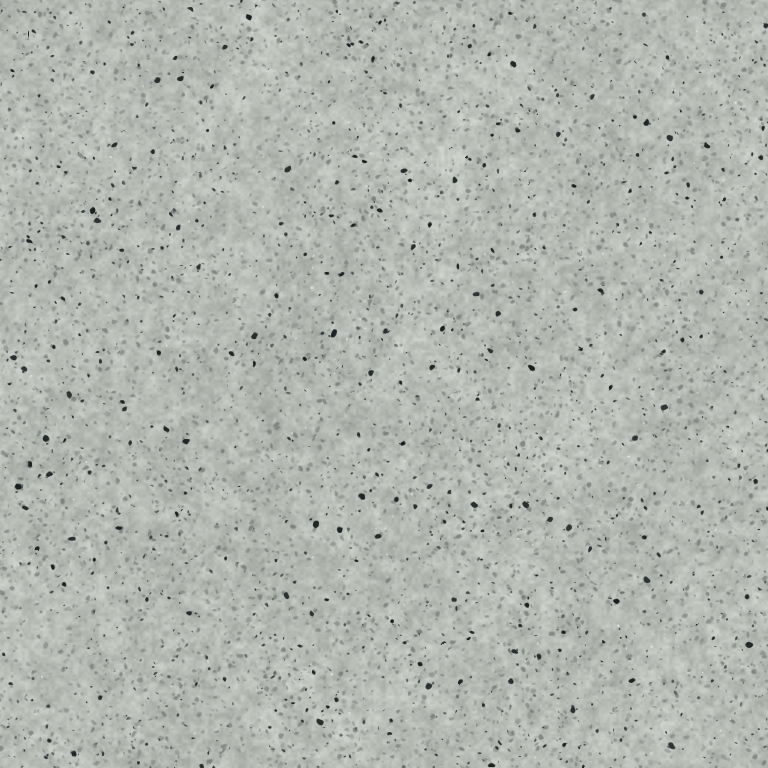
Write a WebGL 1 fragment shader that draws this texture.

```glsl
precision highp float;
uniform vec2 u_resolution;

vec3 hash3(vec2 p, float seed) {
  vec3 q = fract(vec3(p.xyx + seed * 7.31) * vec3(0.1031, 0.1030, 0.0973));
  q += dot(q, q.yxz + 33.33);
  return fract((q.xxy + q.yzz) * q.zyx);
}

float valueNoise(vec2 p, float seed) {
  vec2 cell = floor(p);
  vec2 f = fract(p);
  f = f * f * (3.0 - 2.0 * f);
  float low = mix(hash3(cell, seed).x, hash3(cell + vec2(1.0, 0.0), seed).x, f.x);
  float high = mix(hash3(cell + vec2(0.0, 1.0), seed).x, hash3(cell + 1.0, seed).x, f.x);
  return mix(low, high, f.y);
}

float centredNoise(vec2 p, float frequency, float seed) {
  return valueNoise(p * frequency, seed) - 0.5;
}

// Strongest coverage of scattered, randomly turned oval specks.
// radii and opacities hold the smallest and largest value.
float specks(vec2 p, float cells, float density, vec2 radii, vec2 opacities, float edge, float seed) {
  vec2 home = floor(p * cells);
  float coverage = 0.0;
  for (int y = -1; y <= 1; y++) {
    for (int x = -1; x <= 1; x++) {
      vec2 cell = home + vec2(float(x), float(y));
      vec3 place = hash3(cell, seed);
      vec3 form = hash3(cell, seed + 5.0);
      vec3 tone = hash3(cell, seed + 9.0);
      float angle = form.x * 3.14159;
      vec2 axis = vec2(cos(angle), sin(angle));
      vec2 offset = p - (cell + place.xy) / cells;
      float stretch = mix(1.0, 1.35, form.y);
      vec2 local = vec2(dot(offset, axis) / stretch,
                        dot(offset, vec2(-axis.y, axis.x)) * stretch);
      float radius = mix(radii.x, radii.y, form.z * form.z);
      float disc = 1.0 - smoothstep(radius - edge, radius + edge, length(local));
      float present = step(place.z, density);
      coverage = max(coverage, present * disc * mix(opacities.x, opacities.y, tone.x));
    }
  }
  return coverage;
}

void main() {
  vec2 p = gl_FragCoord.xy / min(u_resolution.x, u_resolution.y);
  float pixel = 1.0 / min(u_resolution.x, u_resolution.y);
  float edge = max(0.0011, 0.6 * pixel);

  vec3 stone = vec3(0.717, 0.737, 0.712);
  vec3 ash = vec3(0.36, 0.38, 0.375);
  vec3 charcoal = vec3(0.10, 0.12, 0.125);
  vec3 glint = vec3(0.90, 0.92, 0.90);

  // Mottled ground with a fine grain
  float mottle = 0.035 * centredNoise(p, 9.0, 1.0)
               + 0.060 * centredNoise(p, 45.0, 2.0)
               + 0.085 * centredNoise(p, 120.0, 3.0)
               + 0.070 * centredNoise(p, 260.0, 4.0);
  vec3 color = stone + mottle;

  // Specks gather loosely and have uneven outlines
  float cluster = 0.55 + 0.9 * valueNoise(p * 22.0, 11.0);
  vec2 wobble = vec2(centredNoise(p, 230.0, 12.0), centredNoise(p, 230.0, 13.0));
  vec2 q = p + 0.0022 * wobble;

  float faint = specks(q, 110.0, 0.42 * cluster, vec2(0.0013, 0.0034), vec2(0.15, 0.60), 1.4 * edge, 20.0);
  float small = specks(q, 75.0, 0.30 * cluster, vec2(0.0009, 0.0022), vec2(0.45, 0.95), edge, 40.0);
  float large = specks(q, 32.0, 0.17 * cluster, vec2(0.0023, 0.0044), vec2(0.85, 1.0), edge, 60.0);
  float bright = specks(p, 60.0, 0.06, vec2(0.0008, 0.0016), vec2(0.4, 0.9), edge, 80.0);

  color = mix(color, ash, faint);
  color = mix(color, glint, bright);
  color = mix(color, charcoal, max(small, large));
  gl_FragColor = vec4(color, 1.0);
}
```
